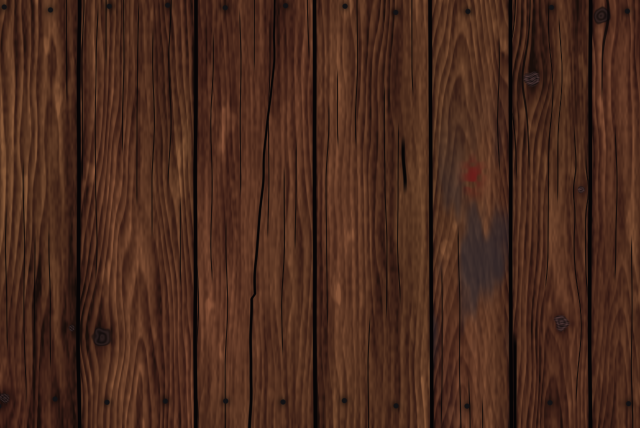
A Shadertoy shader for this texture:

```glsl
// Seven weathered brown timber planks with grain, knots, nails, splits and dark gaps.

const float WIDTH = 1.5;            // canvas width when its height is 1
const float GAP = 0.0042;           // half width of the gaps
const float NAIL_RADIUS = 0.0075;
const float CHECK_SPACING = 0.034;  // distance between fine drying cracks
const float WIDE_PLANK = 0.22;      // wider planks have nail pairs

const float EDGES[8] = float[](-0.05, 0.185, 0.459, 0.738, 1.01, 1.197, 1.383, 1.57);
// Per plank: rings per unit, ring centre across, arch slope, contrast
const vec4 GRAIN[7] = vec4[](
    vec4(52, 0.72, 0.03, 0.46), vec4(74, 0.5, 0.05, 0.38), vec4(68, -0.6, 0.01, 0.34),
    vec4(62, -0.5, 0.01, 0.4), vec4(78, 0.42, 0.13, 0.36), vec4(92, 0.55, 0.04, 0.36),
    vec4(80, 0.35, 0.05, 0.4));
// Knots: centre and radius
const vec3 KNOTS[7] = vec3[](
    vec3(0.238, 0.213, 0.025), vec3(1.246, 0.816, 0.021), vec3(1.316, 0.246, 0.019),
    vec3(1.408, 0.963, 0.022), vec3(0.012, 0.07, 0.014), vec3(0.168, 0.234, 0.01),
    vec3(1.361, 0.557, 0.01));
// Wood tones from deep shadow to worn highlight
const vec3 TONES[5] = vec3[](
    vec3(0.09, 0.05, 0.04), vec3(0.21, 0.11, 0.085), vec3(0.3, 0.18, 0.125),
    vec3(0.39, 0.25, 0.175), vec3(0.51, 0.34, 0.24));
const vec3 GAP_COLOR = vec3(0.025, 0.017, 0.02);
const vec3 NAIL_COLOR = vec3(0.07, 0.065, 0.075);
const vec3 KNOT_COLOR = vec3(0.1, 0.07, 0.07);
const vec3 RED_STAIN = vec3(0.42, 0.09, 0.09);
const vec3 BLUE_STAIN = vec3(0.15, 0.14, 0.17);

float hash(vec2 p) {
    vec3 q = fract(p.xyx * vec3(0.1031, 0.103, 0.0973));
    q += dot(q, q.yzx + 33.33);
    return fract((q.x + q.y) * q.z);
}

float noise(vec2 p) {
    vec2 i = floor(p), f = p - i;
    f = f * f * (3.0 - 2.0 * f);
    return mix(mix(hash(i), hash(i + vec2(1, 0)), f.x),
               mix(hash(i + vec2(0, 1)), hash(i + 1.0), f.x), f.y);
}

float fbm(vec2 p) {
    return 0.57 * noise(p) + 0.29 * noise(p * 2.1 + 17.0) + 0.14 * noise(p * 4.3 + 41.0);
}

vec3 woodTone(float t) {
    t = clamp(t, 0.0, 1.0) * 4.0;
    int i = min(int(t), 3);
    return mix(TONES[i], TONES[i + 1], t - float(i));
}

// Vertical crack that tapers at both ends
float crack(vec2 p, float x, float low, float high, float halfWidth) {
    float taper = smoothstep(low, low + 0.04, p.y) * smoothstep(high, high - 0.04, p.y);
    return taper * (1.0 - smoothstep(halfWidth * 0.5, halfWidth * 1.4, abs(p.x - x)));
}

vec3 planks(vec2 p) {
    // Plank index and distance to the nearest gap
    float edgeX = p.x + 0.005 * (noise(p * vec2(2, 5)) - 0.5);
    int id = 0;
    float gapDist = 1.0;
    for (int i = 1; i < 7; i++) {
        if (edgeX > EDGES[i]) id = i;
        gapDist = min(gapDist, abs(edgeX - EDGES[i]));
    }
    float left = EDGES[id], right = EDGES[id + 1], span = right - left;
    float seed = float(id) * 13.7;
    vec4 grain = GRAIN[id];

    // Grain bends around the knots
    vec2 q = p;
    float knotMask = 0.0, knotRings = 0.0, halo = 0.0;
    for (int i = 0; i < 7; i++) {
        vec3 k = KNOTS[i];
        if (k.x < left || k.x > right) continue;
        vec2 d = p - k.xy;
        q.x -= 0.8 * d.x * exp(-dot(d, d * vec2(1, 0.3)) / (6.0 * k.z * k.z));
        float r = length(d) / k.z + 0.5 * noise(p * 70.0) - 0.25;
        knotMask = max(knotMask, 1.0 - smoothstep(0.65, 1.0, r));
        halo = max(halo, exp(-r * r * 0.35));
        knotRings += 0.5 + 0.5 * sin(r * 14.0);
    }

    // Growth rings: slow darkening, then a sharp edge
    float warp = fbm(q * vec2(9, 1.7) + seed) - 0.5;
    float across = q.x - left - grain.y * span;
    float phase = fract(grain.x * (sqrt(across * across + 0.0004) + grain.z * q.y + 0.07 * warp)
                        + 0.5 * noise(q * vec2(40, 9)));
    float ring = smoothstep(0.0, 0.75, phase) * (1.0 - smoothstep(0.82, 1.0, phase));
    float clarity = smoothstep(0.25, 0.65, noise(q * vec2(11, 1.3) + seed * 3.0));

    // Fibres, broad stains, worn flakes and shade
    float fibre = noise(q * vec2(190, 9)) - 0.5;
    float speck = noise(p * vec2(260, 70)) - 0.5;
    float streak = fbm(q * vec2(24, 1.6) + seed) - 0.5;
    float blotch = fbm(p * vec2(9, 3) + seed + 5.0) - 0.5;
    float flake = smoothstep(0.7, 0.82, fbm(p * vec2(34, 9) + seed));
    vec2 v = (p - vec2(0.75, 0.45)) / vec2(0.75, 0.55);
    float tone = 0.56 + grain.w * mix(0.35, 1.0, clarity) * (0.45 - ring)
               + 0.24 * fibre + 0.2 * speck + 0.65 * streak + 0.35 * blotch + 0.22 * flake
               - 0.25 * halo - 0.16 * exp((GAP - gapDist) / 0.006) - 0.07 * dot(v, v);
    vec3 color = woodTone(tone);
    color *= mix(vec3(1.04, 0.95, 0.93), vec3(1.02, 1.02, 0.92), noise(p * vec2(5, 2) + seed));

    // Blue-grey weathering and a red mark on the fifth plank
    if (id == 4) {
        float blue = smoothstep(0.4, 0.7, fbm(p * vec2(18, 5))) * exp(-16.0 * (p.y - 0.38) * (p.y - 0.38));
        color = mix(color, BLUE_STAIN, 0.65 * blue);
        vec2 d = (p - vec2(1.109, 0.588)) / vec2(0.022, 0.035);
        color = mix(color, RED_STAIN, 0.8 * exp(-dot(d, d)) * smoothstep(0.2, 0.6, noise(p * 65.0)));
    }
    color = mix(color, KNOT_COLOR * (0.7 + 0.9 * knotRings), 0.85 * knotMask);

    // Fine drying cracks, one per column
    float column = floor(q.x / CHECK_SPACING), h = hash(vec2(column, 7));
    float start = hash(vec2(column, 19)) * 1.1 - 0.2;
    float checkX = (column + 0.3 + 0.4 * h) * CHECK_SPACING + 0.008 * (noise(vec2(column, p.y * 7.0)) - 0.5);
    float dark = 0.75 * crack(q, checkX, start, start + 0.2 + 0.5 * h, 0.0014);

    // Long slanted split, short splits, gaps
    float wobble = 0.006 * (noise(vec2(p.y * 14.0, 3)) - 0.5);
    float splitX = 0.586 + 0.012 * p.y + 0.008 * smoothstep(0.3, 0.315, p.y)
                 + 0.04 * smoothstep(0.3, 1.0, p.y) + wobble;
    dark = max(dark, crack(p, splitX, -0.1, 1.2, mix(0.0036, 0.0022, p.y)));
    dark = max(dark, crack(p, 0.947 + wobble, 0.54, 0.69, 0.004));
    dark = max(dark, crack(p, 1.207, -0.1, 0.23, 0.004));
    dark = max(dark, 1.0 - smoothstep(GAP * 0.75, GAP * 1.3, gapDist));
    color = mix(color, GAP_COLOR, dark);

    // Nails in a top and a bottom row
    int count = span > WIDE_PLANK ? 2 : 1;
    for (int i = 0; i < 2 * count; i++) {
        float place = count == 1 ? 0.5 : 0.24 + 0.49 * float(i % 2);
        vec2 nail = vec2(left + place * span, i < count ? 0.06 : 0.98);
        nail += 0.018 * (hash(vec2(seed, i)) - 0.5);
        float d = length(p - nail) / NAIL_RADIUS;
        color *= 1.0 - 0.4 * exp(-d * d * 0.4);
        color = mix(color, NAIL_COLOR, 1.0 - smoothstep(0.6, 1.0, d));
    }
    return color;
}

void mainImage(out vec4 fragColor, in vec2 fragCoord) {
    // Average of four samples
    vec3 sum = vec3(0);
    for (int i = 0; i < 4; i++) {
        vec2 offset = vec2(i % 2, i / 2) * 0.5 - 0.25;
        sum += planks((fragCoord + offset) / iResolution.xy * vec2(WIDTH, 1));
    }
    fragColor = vec4(sum / 4.0, 1);
}
```
